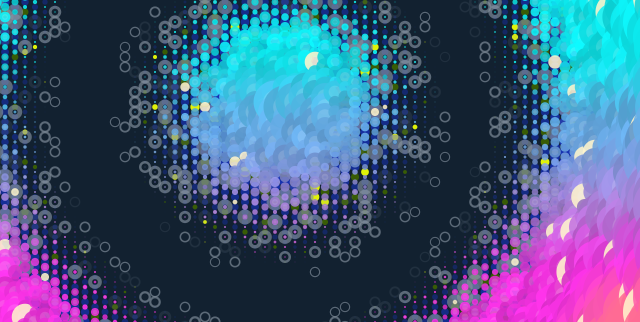
This background is drawn by a Shadertoy shader. Its source:

```glsl
const float COLUMNS = 64.0;
const vec2 BLOB_CENTER = vec2(28.3, 21.5);
const vec2 MOAT_CENTER = vec2(27.0, 21.5);
const vec3 NIGHT = vec3(0.07, 0.13, 0.19);
const vec3 DEEP_BLUE = vec3(0.09, 0.20, 0.74);
const vec3 OLIVE = vec3(0.22, 0.36, 0.02);
const vec3 YELLOW = vec3(0.88, 0.95, 0.03);
const vec3 CREAM = vec3(1.0, 0.96, 0.80);
const vec3 SALMON = vec3(1.0, 0.42, 0.58);
const vec3 RING_GREY = vec3(0.52, 0.57, 0.62);

float hash(vec2 cell, float seed) {
    uvec3 q = uvec3(ivec3(cell, seed) + 64) * uvec3(1597u, 3812u, 2741u);
    uint n = (q.x ^ (q.y * 2909u) ^ (q.z * 7919u)) * 26699u;
    n = (n ^ (n >> 15u)) * 48271u;
    n = (n ^ (n >> 13u)) * 69621u;
    return float((n >> 8u) & 65535u) / 65536.0;
}

// Central blob, an empty moat, then growth towards the corners
float energy(vec2 p) {
    float inner = 1.0 - length(p - BLOB_CENTER) / 17.0;
    float outer = (length(p - MOAT_CENTER) - 21.3) / 15.0;
    return clamp(max(inner, outer), 0.0, 1.4);
}

// Vertical ramp: magenta, violet, sky, cyan
vec3 ramp(float y) {
    vec3 c = mix(vec3(1.0, 0.20, 0.92), vec3(0.70, 0.52, 0.88), smoothstep(4.0, 12.0, y));
    c = mix(c, vec3(0.42, 0.70, 0.94), smoothstep(10.5, 19.0, y));
    return mix(c, vec3(0.05, 0.95, 0.97), smoothstep(19.0, 27.0, y));
}

float cover(float dist, float pixel) {
    return clamp(0.5 - dist / pixel, 0.0, 1.0);
}

// Columns are staggered by half a cell
vec2 cellId(vec2 p, vec2 shift) {
    float column = floor(p.x) + shift.x;
    return vec2(column, floor(p.y - 0.5 * mod(column, 2.0)) + shift.y);
}

vec2 cellCenter(vec2 id) {
    return id + 0.5 + vec2(0.0, 0.5 * mod(id.x, 2.0));
}

// Blue and olive dots between the main ones
vec3 underDots(vec3 color, vec2 p, float pixel) {
    for (int i = -1; i <= 1; i++)
    for (int j = 1; j >= -2; j--) {
        vec2 id = cellId(p, vec2(i, j));
        vec2 center = cellCenter(id) + vec2(0.0, 0.5);
        float e = energy(center);
        float pick = hash(id, 1.0);
        vec3 ink = mix(NIGHT, DEEP_BLUE, clamp(e * 1.6, 0.0, 1.0));
        if (pick > 0.84) ink = mix(OLIVE, YELLOW, step(0.965, pick));
        float radius = min(0.08 + 0.8 * e, 0.75) * smoothstep(0.0, 0.25, e);
        color = mix(color, ink, cover(length(p - center) - radius, pixel));
    }
    return color;
}

// Translucent rings, thicker where the field is strong
vec3 rings(vec3 color, vec2 p, float pixel) {
    for (int i = -1; i <= 1; i++)
    for (int j = 1; j >= -1; j--) {
        vec2 id = cellId(p, vec2(i, j));
        vec2 center = cellCenter(id);
        float e = energy(center);
        float pick = hash(id, 2.0);
        if (e <= 0.0 || pick > 0.26) continue;
        float halfWidth = min(0.05 + 0.65 * e, 0.36);
        float dist = abs(length(p - center) - 0.46 - 0.1 * e) - halfWidth;
        float alpha = pick < 0.19 ? 0.65 : 0.13;
        color = mix(color, RING_GREY, alpha * cover(dist, pixel));
    }
    return color;
}

// Main dots, stacked left to right and top to bottom
vec3 mainDots(vec3 color, vec2 p, float pixel) {
    for (int i = -3; i <= 3; i++)
    for (int j = 3; j >= -3; j--) {
        vec2 id = cellId(p, vec2(i, j));
        vec2 center = cellCenter(id);
        float e = energy(center);
        float vary = hash(id, 3.0);
        float pick = hash(id, 4.0);
        float radius = min(1.9 * pow(e, 1.8) * (0.6 + 0.65 * vary), 3.2);
        float dist = length(p - center);
        if (dist > radius + pixel) continue;

        vec3 ink = ramp(center.y) * (0.84 + 0.2 * hash(id, 5.0));
        float hotCorner = smoothstep(36.0, 42.0, length(center - BLOB_CENTER));
        ink = mix(ink, SALMON, hotCorner * smoothstep(6.0, 1.0, center.y));
        if (pick > 0.965 && e > 0.35) ink = CREAM;

        // Some dots carry a paler core
        float core = cover(dist - 0.55 * radius, pixel) * step(0.6, vary);
        ink = mix(ink, vec3(1.0), 0.16 * core);
        color = mix(color, ink, 0.87 * cover(dist - radius, pixel));
    }
    return color;
}

void mainImage(out vec4 fragColor, in vec2 fragCoord) {
    float pixel = COLUMNS / iResolution.x;
    vec2 p = fragCoord * pixel;
    vec3 color = underDots(NIGHT, p, pixel);
    color = rings(color, p, pixel);
    color = mainDots(color, p, pixel);
    fragColor = vec4(color, 1.0);
}
```
